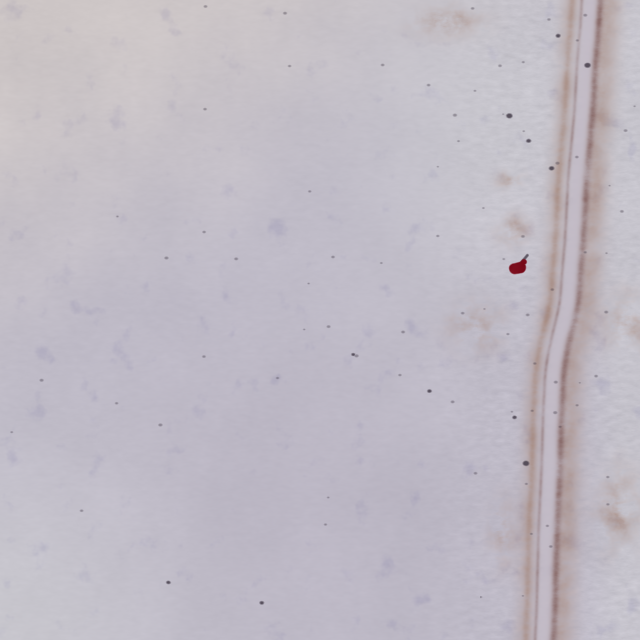
Reproduce this texture procedurally as a Shadertoy shader.

```glsl
// Weathered pale lavender metal panel with a rusty raised seam near the right edge.
// Soft colour gradients carry the paint, gradient noise adds stains and grain,
// and the seam is a set of soft bands measured from a gently kinked centre line.

const vec3 PAINT   = vec3(0.752, 0.737, 0.785);
const vec3 SHADE   = vec3(0.728, 0.708, 0.762);
const vec3 WARM    = vec3(0.815, 0.785, 0.775);
const vec3 PALE    = vec3(0.790, 0.785, 0.810);
const vec3 TAN     = vec3(0.640, 0.520, 0.470);
const vec3 RUST    = vec3(0.470, 0.330, 0.320);
const vec3 RIDGE   = vec3(0.765, 0.735, 0.780);
const vec3 SPECK   = vec3(0.270, 0.240, 0.290);
const vec3 CHIP    = vec3(0.480, 0.050, 0.110);
const float LEFT_GROOVE  = -0.028;
const float RIGHT_GROOVE = 0.019;
const float GRAIN_AMOUNT = 0.035;
const float MOTTLE_AMOUNT = 0.035;

// Larger paint specks: x, y, radius
const vec3 SPOTS[11] = vec3[11](
    vec3(0.796, 0.819, 0.0045), vec3(0.826, 0.780, 0.0036),
    vec3(0.862, 0.737, 0.0040), vec3(0.822, 0.276, 0.0048),
    vec3(0.263, 0.090, 0.0032), vec3(0.409, 0.058, 0.0034),
    vec3(0.918, 0.898, 0.0046), vec3(0.872, 0.944, 0.0036),
    vec3(0.804, 0.348, 0.0032), vec3(0.671, 0.389, 0.0032),
    vec3(0.552, 0.446, 0.0028));

// Rust stains: centre, radii
const vec4 STAINS[7] = vec4[7](
    vec4(0.700, 0.966, 0.050, 0.022), vec4(0.802, 0.640, 0.024, 0.024),
    vec4(0.745, 0.490, 0.040, 0.035), vec4(0.965, 0.205, 0.035, 0.060),
    vec4(0.980, 0.495, 0.035, 0.045), vec4(0.797, 0.718, 0.020, 0.013),
    vec4(0.785, 0.170, 0.020, 0.050));

vec2 hash2(vec2 p) {
    vec3 q = fract(p.xyx * vec3(0.1031, 0.1030, 0.0973));
    q += dot(q, q.yzx + 33.33);
    return fract((q.xx + q.yz) * q.zy);
}

float corner(vec2 cell, vec2 offset) {
    return dot(hash2(cell) * 2.0 - 1.0, offset);
}

float gradientNoise(vec2 p) {
    vec2 i = floor(p), f = fract(p), u = f * f * f * (f * (f * 6.0 - 15.0) + 10.0);
    vec2 e = vec2(1.0, 0.0);
    return mix(mix(corner(i, f), corner(i + e, f - e), u.x),
               mix(corner(i + e.yx, f - e.yx), corner(i + 1.0, f - 1.0), u.x), u.y);
}

float fbm(vec2 p) {
    float sum = 0.0, amp = 0.6;
    for (int k = 0; k < 4; k++) {
        sum += amp * gradientNoise(p);
        p = mat2(1.6, 1.2, -1.2, 1.6) * p + 7.3;
        amp *= 0.5;
    }
    return sum;
}

// Gaussian falloff around zero
float band(float d, float width) { return exp(-d * d / (width * width)); }

float blob(vec2 p, vec2 centre, vec2 radii) {
    vec2 q = (p - centre) / radii;
    return exp(-dot(q, q));
}

float segment(vec2 p, vec2 a, vec2 b) {
    vec2 pa = p - a, ba = b - a;
    return length(pa - ba * clamp(dot(pa, ba) / dot(ba, ba), 0.0, 1.0));
}

float seamCentre(float y) {
    float lower = 0.849 + 0.036 * y, upper = 0.850 + 0.072 * y;
    return mix(lower, upper, smoothstep(0.40, 0.54, y)) + 0.003 * gradientNoise(vec2(y * 9.0, 4.0));
}

vec3 paint(vec2 p, float mottle) {
    vec3 col = mix(PAINT, SHADE, 0.75 * blob(p, vec2(0.45, 0.22), vec2(0.38, 0.32)));
    col = mix(col, WARM, 0.85 * smoothstep(0.42, 1.08, p.y - 0.55 * p.x + 0.1 + 0.12 * mottle));
    col = mix(col, PALE, 0.9 * blob(p, vec2(-0.02, 0.02), vec2(0.26, 0.24)));
    col = mix(col, PALE, 0.8 * blob(p, vec2(0.78, 0.82), vec2(0.20, 0.28)));
    return mix(col, PALE, 0.6 * smoothstep(0.90, 0.98, p.x));
}

// One jittered speck in some cells of a grid
float scatteredSpecks(vec2 p, float cells, float density, float pixel) {
    vec2 cell = floor(p * cells), rnd = hash2(cell + 19.0), pick = hash2(cell + 71.0);
    vec2 d = (fract(p * cells) - 0.2 - 0.6 * rnd) / cells;
    float radius = mix(0.0009, 0.0025, pick.y);
    return step(pick.x, density) * (1.0 - smoothstep(radius - pixel, radius + pixel, length(d * vec2(0.8, 1.1))));
}

void mainImage(out vec4 fragColor, in vec2 fragCoord) {
    vec2 p = fragCoord / iResolution.xy;
    float pixel = 1.0 / min(iResolution.x, iResolution.y);
    float mottle = fbm(p * 7.0), patches = fbm(p * 24.0 + 11.0);
    float grain = fbm(p * vec2(55.0, 130.0));
    float d = p.x - seamCentre(p.y);
    float nearSeam = smoothstep(0.62, 0.84, p.x);

    // Paint, mottling and sideways grain
    vec3 col = paint(p, mottle);
    col += MOTTLE_AMOUNT * mottle + GRAIN_AMOUNT * grain * (0.6 + 1.4 * nearSeam);
    col -= vec3(0.05, 0.05, 0.025) * smoothstep(0.12, 0.45, patches);

    // Rust stains broken up by noise
    for (int k = 0; k < 7; k++) {
        float stain = blob(p, STAINS[k].xy, STAINS[k].zw);
        col = mix(col, TAN, stain * clamp(0.25 + 1.3 * patches + 0.5 * grain, 0.0, 0.7));
    }

    // Seam: stained margins, two grooves and the raised ridge
    float wear = clamp(0.75 + 0.9 * patches + 0.5 * grain, 0.3, 1.1);
    col = mix(col, TAN, 0.45 * wear * band(d - LEFT_GROOVE, 0.016));
    col = mix(col, TAN, 0.60 * wear * band(d - RIGHT_GROOVE - 0.008, 0.021));
    col = mix(col, RIDGE, 0.85 * band(d, 0.013));
    col = mix(col, TAN, 0.60 * wear * band(d - LEFT_GROOVE, 0.005));
    col = mix(col, RUST, 0.40 * wear * band(d + 0.013, 0.003));
    col = mix(col, RUST, 0.65 * wear * band(d - RIGHT_GROOVE + 0.003, 0.0055));

    // Fine specks, denser toward the seam, then the larger ones
    float specks = 0.4 * scatteredSpecks(p, 26.0, 0.07 + 0.16 * nearSeam, pixel);
    for (int k = 0; k < 11; k++) {
        float r = length((p - SPOTS[k].xy) * vec2(0.9, 1.15)) + 0.001 * grain;
        specks = max(specks, 0.85 * (1.0 - smoothstep(SPOTS[k].z - 1.5 * pixel, SPOTS[k].z + pixel, r)));
    }
    col = mix(col, SPECK, specks);

    // Red chip with a thin dark tail
    float tail = segment(p, vec2(0.813, 0.588), vec2(0.824, 0.601)) - 0.002;
    float chip = min(segment(p, vec2(0.804, 0.580), vec2(0.813, 0.582)) - 0.0085,
                     segment(p, vec2(0.812, 0.584), vec2(0.819, 0.591)) - 0.004) + 0.003 * patches;
    col = mix(col, SPECK, 0.8 * (1.0 - smoothstep(-pixel, pixel, tail)));
    col = mix(col, CHIP + 0.12 * patches, 1.0 - smoothstep(-pixel, pixel, chip));

    fragColor = vec4(clamp(col, 0.0, 1.0), 1.0);
}
```
